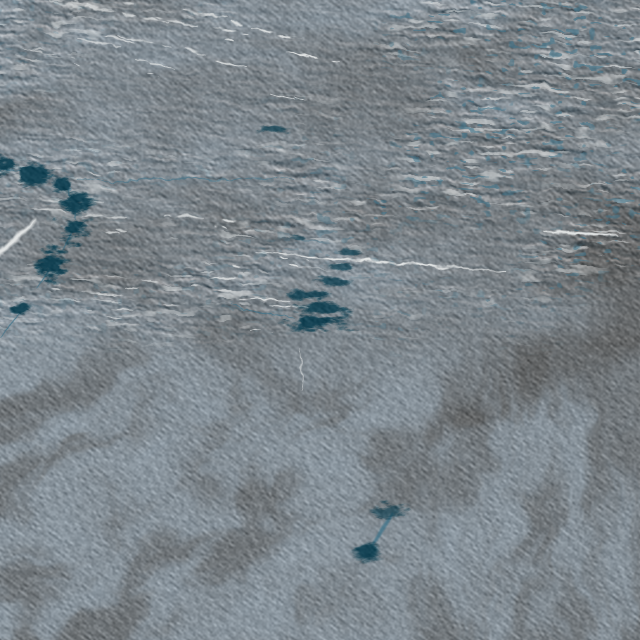
Reproduce this texture procedurally as a three.js fragment shader.

```glsl
// Aerial view of a grey-blue ice sheet with wind streaks, bright crevasses and teal meltwater lakes.
varying vec2 vUv;

const vec3 DIRTY_ICE = vec3(0.395, 0.405, 0.41);
const vec3 CLEAN_ICE = vec3(0.56, 0.61, 0.65);
const vec3 SNOW = vec3(0.88, 0.89, 0.89);
const vec3 DEEP_WATER = vec3(0.06, 0.25, 0.32);
const vec3 SHALLOW_WATER = vec3(0.24, 0.45, 0.54);

float hash(vec2 p) {
  vec3 q = fract(p.xyx * 0.1031);
  q += dot(q, q.yzx + 33.33);
  return fract((q.x + q.y) * q.z);
}

float noise(vec2 p) {
  vec2 i = floor(p), f = fract(p);
  f = f * f * (3.0 - 2.0 * f);
  return mix(mix(hash(i), hash(i + vec2(1.0, 0.0)), f.x),
             mix(hash(i + vec2(0.0, 1.0)), hash(i + 1.0), f.x), f.y);
}

float fbm(vec2 p) {
  float sum = 0.0, amp = 0.533;
  for (int i = 0; i < 4; i++) {
    sum += amp * noise(p);
    p = p * 2.03 + 17.3;
    amp *= 0.5;
  }
  return sum;
}

// Slope of noise, lit from above
float relief(vec2 p) {
  return noise(p) - noise(p + vec2(0.1, 0.75));
}

// Soft line from a to b, tapered toward both ends
float stroke(vec2 p, vec2 a, vec2 b, float width) {
  vec2 ab = b - a;
  float t = clamp(dot(p - a, ab) / dot(ab, ab), 0.0, 1.0);
  float taper = width * (0.35 + 2.6 * t * (1.0 - t)), soft = max(0.0013, 0.8 * width);
  return 1.0 - smoothstep(taper - soft, taper + soft, length(p - a - ab * t));
}

// Ellipse whose rim is torn by the given noise
float lake(vec2 p, vec2 centre, vec2 radii, float ragged) {
  return 1.0 - smoothstep(0.5, 1.25, length((p - centre) / radii) + ragged);
}

vec2 lakeChain(float t) {
  return vec2(0.12 * sin(2.85 * t), 0.738 - 0.22 * t * t);
}

// Broad tone: swirled patches in the south, dirty swaths in the east
float iceTone(vec2 p) {
  vec2 q = p + 0.13 * (vec2(fbm(p * 8.0), fbm(p * 8.0 + 19.0)) - 0.5);
  float swirl = fbm(vec2(q.x + q.y * 0.6, q.y - q.x * 0.5) * vec2(9.0, 14.0));
  float south = mix(swirl, fbm(q * vec2(18.0, 7.0) + 40.0), smoothstep(0.55, 0.75, p.x));
  south = mix(south, smoothstep(0.36, 0.62, south), 0.3);
  float shape = mix(south, fbm(q * vec2(5.0, 12.0) + 3.0), smoothstep(0.36, 0.54, p.y));
  float swaths = stroke(q, vec2(0.68, 0.34), vec2(1.15, 0.56), 0.045) + stroke(q, vec2(0.86, 0.58), vec2(1.15, 0.63), 0.065);
  return 0.54 + 1.05 * (shape - 0.5) - 0.36 * swaths;
}

// Bright crevasses: short broken ones in two fields, then the long ridges
float crevasses(vec2 p, float wobble, float gaps) {
  vec2 q = p + vec2(0.0, 0.012) * wobble;
  float sum = 0.0;
  for (int i = 0; i < 60; i++) {
    float id = float(i), size = hash(vec2(id, 23.9)), upper = step(id, 24.0);
    vec2 h = vec2(hash(vec2(id, 3.7)), hash(vec2(id, 11.2)));
    vec2 a = h * mix(vec2(0.5, 0.25), vec2(0.48, 0.17), upper) + vec2(0.0, mix(0.44, 0.83, upper));
    vec2 run = vec2(0.015 + 0.07 * size * size, -0.003 - 0.012 * size * upper);
    sum = max(sum, gaps * (0.55 + 0.45 * h.x) * stroke(q, a, a + run, 0.0005 + 0.0018 * h.y));
  }
  sum = max(sum, (0.6 + 0.4 * gaps) * stroke(q, vec2(0.40, 0.606), vec2(0.79, 0.575), 0.0018));
  sum = max(sum, stroke(q, vec2(0.85, 0.641), vec2(0.965, 0.631), 0.0024));
  sum = max(sum, stroke(q, vec2(-0.02, 0.585), vec2(0.055, 0.655), 0.004));
  return max(sum, 0.6 * stroke(p + vec2(0.02 * wobble, 0.0), vec2(0.468, 0.455), vec2(0.474, 0.39), 0.001));
}

// x: open lakes, y: thin streams
vec2 meltwater(vec2 p, float wobble) {
  float ragged = 2.0 * (fbm(p * vec2(50.0, 120.0)) - 0.5);
  vec2 q = p + vec2(0.008, 0.018) * wobble;
  float lakes = 0.8 * lake(p, vec2(0.43, 0.798), vec2(0.022, 0.006), ragged), streams = 0.0;
  for (int i = 0; i < 7; i++) {
    float id = float(i), t = id / 6.0, h = hash(vec2(id, 51.0));
    vec2 c = lakeChain(t), flatLake = vec2(0.495 + 0.016 * id * (h - 0.3), 0.495 + 0.022 * id);
    lakes = max(lakes, lake(p, c, vec2(0.021, 0.019) * (0.7 + 0.5 * h), ragged));
    lakes = max(lakes, (1.0 - 0.3 * t) * lake(p, flatLake, vec2(0.042, 0.012) / (1.0 + 0.25 * id), ragged));
    streams = max(streams, stroke(q, c, lakeChain(t + 0.1), 0.001));
  }
  lakes = max(lakes, lake(p, vec2(0.573, 0.137), vec2(0.023, 0.016), ragged * 0.5));
  lakes = max(lakes, 0.7 * lake(p, vec2(0.612, 0.202), vec2(0.024, 0.012), ragged));
  streams = max(streams, stroke(q, vec2(0.58, 0.145), vec2(0.615, 0.20), 0.003));
  streams = max(streams, 0.8 * stroke(q, vec2(0.12, 0.718), vec2(0.46, 0.722), 0.001));
  return vec2(lakes, max(streams, stroke(q, vec2(0.36, 0.523), vec2(0.46, 0.503), 0.001)));
}

void main() {
  vec2 p = vUv, wind = p;
  float wobble = fbm(p * 45.0) - 0.5;
  wind.y += 0.07 * p.x + 0.012 * wobble;
  float north = smoothstep(0.40, 0.56, p.y) * (1.0 - 0.7 * smoothstep(0.7, 0.95, p.x - p.y + 0.45));
  float field = north * smoothstep(0.34, 0.60, fbm(p * vec2(4.0, 8.0) + 60.0));
  // Wind streaks, diagonal ripples and grain
  float streak = relief(wind * vec2(20.0, 125.0)) + relief(wind * vec2(55.0, 240.0));
  vec2 ripple = vec2(p.x * 0.8 - p.y * 0.6, p.x * 0.6 + p.y * 0.8);
  float grain = relief(ripple * vec2(110.0, 250.0)) + 0.8 * (noise(p * 270.0) - 0.5);
  vec3 color = mix(DIRTY_ICE, CLEAN_ICE, clamp(iceTone(p), -0.05, 1.15));
  color += 0.115 * grain + vec3(0.17, 0.15, 0.14) * streak * (0.4 * north + 0.6 * field);
  color = mix(color, SNOW, 0.55 * field * smoothstep(0.68, 0.90, noise(wind * vec2(34.0, 210.0) + 8.0)));
  // Teal flecks in the troughs, densest in the east
  float flecks = field * smoothstep(0.72, 0.90, noise(wind * vec2(80.0, 210.0) + 31.0));
  color = mix(color, SHALLOW_WATER, flecks * (0.2 + 0.4 * smoothstep(0.35, 0.65, p.x)));
  float gaps = smoothstep(0.25, 0.55, noise(p * vec2(70.0, 170.0)));
  color = mix(color, SNOW, crevasses(p, wobble, gaps));
  vec2 water = meltwater(p, wobble);
  color = mix(color, SHALLOW_WATER, 0.75 * water.y);
  gl_FragColor = vec4(mix(color, DEEP_WATER + 0.05 * grain, 0.95 * water.x), 1.0);
}
```
